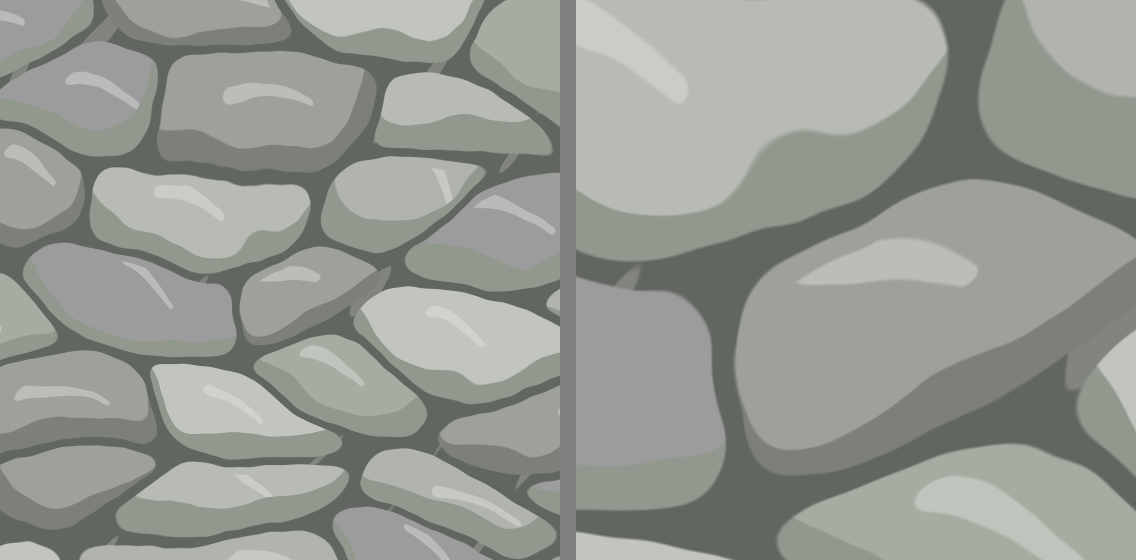
Left: the whole. Right: its middle third, enlarged.
A three.js fragment shader for this texture:

```glsl
// Cartoon dry-stone wall: a stretched, weighted Voronoi diagram bent by gradient
// noise gives the stones; each one gets a flat colour, a shaded underside, a
// curved brush highlight and a thick wobbly outline with a few worn streaks.
varying vec2 vUv;

const vec2 STONES = vec2(3.0, 5.6);      // stones across and up the canvas
const float OUTLINE = 0.0078;            // half width of the outline
const float ROUNDING = 0.045;            // corner rounding of the stones
const float SOFT = 0.0013;               // edge smoothing

const vec3 LINE_COLOUR = vec3(0.385, 0.400, 0.375);
const vec3 WORN_COLOUR = vec3(0.510, 0.520, 0.495);
const vec3 MOSS_SHADE = vec3(0.570, 0.595, 0.555);
const vec3 DARK_SHADE = vec3(0.490, 0.500, 0.475);
const vec3 GLOSS = vec3(0.900, 0.910, 0.895);

vec2 hash2(vec2 p) {
  vec3 q = fract(p.xyx * vec3(0.1031, 0.1030, 0.0973));
  q += dot(q, q.yzx + 33.33);
  return fract((q.xx + q.yz) * q.zy);
}

float cornerSlope(vec2 cell, vec2 corner, vec2 f) {
  return dot(hash2(cell + corner) * 2.0 - 1.0, f - corner);
}

float gradientNoise(vec2 p) {
  vec2 i = floor(p), f = fract(p);
  vec2 u = f * f * f * (f * (f * 6.0 - 15.0) + 10.0);
  float low = mix(cornerSlope(i, vec2(0.0), f), cornerSlope(i, vec2(1.0, 0.0), f), u.x);
  float high = mix(cornerSlope(i, vec2(0.0, 1.0), f), cornerSlope(i, vec2(1.0), f), u.x);
  return mix(low, high, u.y);
}

vec2 wobble(vec2 p, float frequency, float amount) {
  vec2 q = p * frequency;
  return amount * vec2(gradientNoise(q + 3.7), gradientNoise(q + 41.3));
}

float smoothMin(float a, float b, float k) {
  float h = max(k - abs(a - b), 0.0) / k;
  return min(a, b) - 0.25 * h * h * k;
}

float fill(float d) {
  return smoothstep(-SOFT, SOFT, d);
}

// Site of a stone in grid units (xy) and its size weight (z)
vec3 stoneSite(vec2 cell) {
  vec2 jitter = hash2(cell + 11.0) - 0.5;
  float rowShift = 0.5 * mod(cell.y, 2.0);
  float weight = 0.28 * hash2(cell + 57.0).x;
  return vec3(cell + 0.5 + 0.68 * jitter + vec2(rowShift, 0.0), weight);
}

float siteScore(vec2 g, vec3 site) {
  vec2 r = g - site.xy;
  return dot(r, r) - site.z;
}

vec2 findStone(vec2 p) {
  vec2 g = p * STONES, owner = floor(g);
  float best = 100.0;
  for (int y = -2; y <= 2; y++) {
    for (int x = -2; x <= 2; x++) {
      vec2 cell = floor(g) + vec2(float(x), float(y));
      float score = siteScore(g, stoneSite(cell));
      if (score < best) { best = score; owner = cell; }
    }
  }
  return owner;
}

// Rounded distance to the rim of one stone, negative outside it
float stoneDistance(vec2 p, vec2 owner) {
  vec2 g = p * STONES;
  vec3 site = stoneSite(owner);
  float own = siteScore(g, site), d = 1.0;
  for (int y = -2; y <= 2; y++) {
    for (int x = -2; x <= 2; x++) {
      if (x == 0 && y == 0) continue;
      vec3 other = stoneSite(owner + vec2(float(x), float(y)));
      float span = 2.0 * length((other.xy - site.xy) * STONES);
      d = smoothMin(d, (siteScore(g, other) - own) / span, ROUNDING);
    }
  }
  return d;
}

vec3 stoneColour(float pick) {
  vec3 c = vec3(0.620, 0.630, 0.605);                      // warm grey
  c = mix(c, vec3(0.615, 0.612, 0.617), step(0.28, pick)); // violet grey
  c = mix(c, vec3(0.650, 0.675, 0.630), step(0.50, pick)); // sage
  c = mix(c, vec3(0.695, 0.702, 0.685), step(0.60, pick)); // pale grey
  c = mix(c, vec3(0.760, 0.768, 0.745), step(0.75, pick)); // chalk
  return mix(c, vec3(0.720, 0.735, 0.705), step(0.90, pick));
}

// Bent, tapering brush stroke, positive inside
float brushStroke(vec2 q, float angle, float halfLength) {
  float c = cos(angle), s = sin(angle);
  q = vec2(c * q.x + s * q.y, c * q.y - s * q.x);
  q.y += 2.5 * q.x * q.x;
  float along = clamp(q.x, -halfLength, halfLength);
  float radius = mix(0.013, 0.006, 0.5 + 0.5 * along / halfLength);
  return radius - length(q - vec2(along, 0.0));
}

void main() {
  vec2 p = vUv + wobble(vUv, 2.2, 0.13) + wobble(vUv, 9.0, 0.018) + wobble(vUv, 28.0, 0.004);
  vec2 stone = findStone(p);
  vec2 trait = hash2(stone + 83.0);
  float pick = fract(dot(stone, vec2(0.7549, 0.5698)) + 0.2);
  float rim = stoneDistance(p, stone);

  // Flat stone with a wavy shaded underside
  vec3 base = stoneColour(pick);
  vec2 shift = vec2(0.03 * (trait.x - 0.4), -mix(0.032, 0.052, trait.y));
  shift.y += 0.045 * gradientNoise(vUv * 8.0 + 19.0);
  float shade = fill(OUTLINE - stoneDistance(p + shift, stone));
  vec3 colour = mix(base, pick < 0.28 ? DARK_SHADE : MOSS_SHADE, shade);

  // Highlight on the upper part of most stones
  vec2 local = p - stoneSite(stone).xy / STONES - vec2(0.02, 0.038);
  float stroke = brushStroke(local, mix(-0.75, -0.05, trait.x), mix(0.045, 0.08, trait.y));
  float shine = fill(min(stroke, rim - 0.022)) * step(trait.y, 0.85);
  colour = mix(colour, mix(base, GLOSS, 0.4), shine * (1.0 - shade));

  // Outline with slanted worn streaks
  vec2 slant = vec2(vUv.x - 0.8 * vUv.y, vUv.x + vUv.y) * vec2(20.0, 4.0);
  float worn = smoothstep(0.34, 0.37, gradientNoise(slant));
  colour = mix(colour, mix(LINE_COLOUR, WORN_COLOUR, worn), fill(OUTLINE - rim));

  gl_FragColor = vec4(colour, 1.0);
}
```
